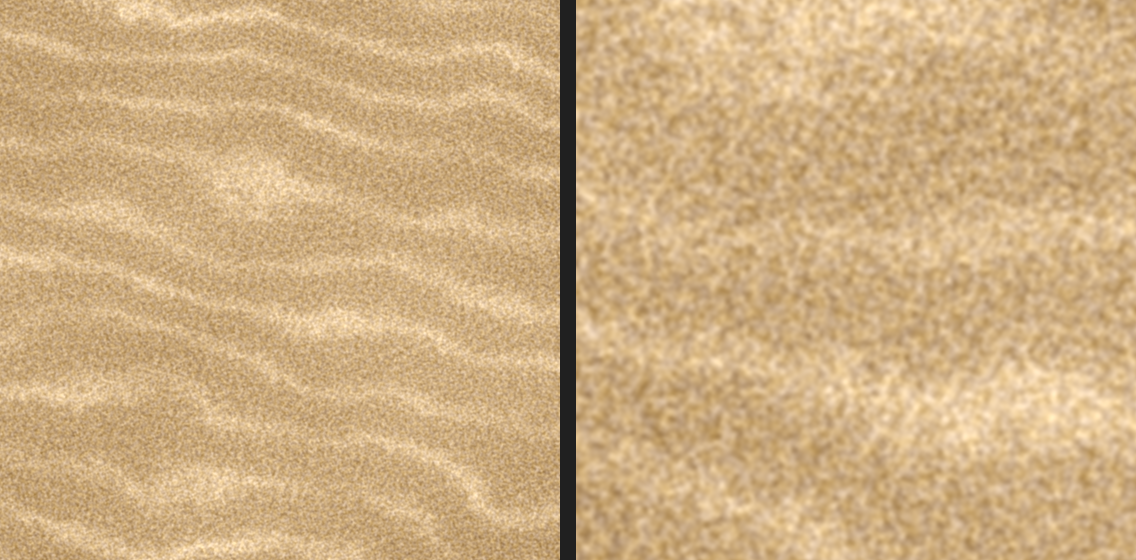
Left: the whole. Right: its middle third, enlarged.
A Shadertoy shader for this texture:

```glsl
// Wind-rippled sand: soft, broken bright crests that sag to the right, drawn
// from a warped stripe phase, under fine grain of varied lightness and warmth.

const vec3  SAND_MEAN     = vec3(0.817, 0.692, 0.517);
const vec3  TONE_TINT     = vec3(1.0, 1.08, 1.15);  // change per unit of tone
const vec3  WARMTH_TINT   = vec3(0.25, 0.0, -1.0);  // ochre against grey
const float RIPPLE_COUNT  = 9.2;
const float RIPPLE_SLOPE  = 0.22;
const float RIPPLE_DEPTH  = 0.145;
const float CREST_SHARP   = 1.15;
const float CREST_SKEW    = 0.3;
const float CREST_MEAN    = 0.31;
const float CREST_FRAY    = 0.9;
const float WARP_BROAD    = 0.11;
const float WARP_FINE     = 0.030;
const float ARCH_HEIGHT   = 0.018;
const float ARCH_COUNT    = 2.3;
const float PATCH_DEPTH   = 0.045;
const float GRAIN_FREQ    = 185.0;
const float GRAIN_DEPTH   = 0.225;
const float WARMTH_DEPTH  = 0.085;
const float VIGNETTE      = 0.06;
const float PI            = 3.1415927;

float hash(vec2 p) {
    return fract(sin(dot(p, vec2(127.1, 311.7))) * 43758.5453);
}

// Slope of a random direction at a lattice corner
float corner(vec2 cell, vec2 offset) {
    float angle = 2.0 * PI * hash(cell);
    return dot(vec2(cos(angle), sin(angle)), offset);
}

// Gradient noise, centred on zero
float noise(vec2 p) {
    vec2 cell = floor(p);
    vec2 f = fract(p);
    vec2 w = f * f * f * (f * (f * 6.0 - 15.0) + 10.0);
    vec2 e = vec2(1.0, 0.0);
    float low  = mix(corner(cell, f), corner(cell + e.xy, f - e.xy), w.x);
    float high = mix(corner(cell + e.yx, f - e.yx), corner(cell + e.xx, f - e.xx), w.x);
    return mix(low, high, w.y);
}

// Value noise, centred on zero
float speckle(vec2 p) {
    vec2 cell = floor(p);
    vec2 w = smoothstep(0.0, 1.0, fract(p));
    vec2 e = vec2(1.0, 0.0);
    float low  = mix(hash(cell), hash(cell + e.xy), w.x);
    float high = mix(hash(cell + e.yx), hash(cell + e.xx), w.x);
    return mix(low, high, w.y) - 0.5;
}

vec2 rotate(vec2 p, float angle) {
    float c = cos(angle), s = sin(angle);
    return vec2(c * p.x - s * p.y, s * p.x + c * p.y);
}

// Crest brightness, about zero on average
float ripples(vec2 uv) {
    float drift = noise(uv * vec2(1.7, 2.6) + 63.0);
    float arch = abs(sin(PI * (ARCH_COUNT * uv.x + 0.5 * uv.y + 0.7 * drift)));
    float warp = WARP_BROAD * noise(uv * vec2(2.7, 3.3) + 11.3)
               + WARP_FINE * noise(rotate(uv, 0.5) * 8.0 + 4.7)
               - ARCH_HEIGHT * arch;
    float phase = 2.0 * PI * RIPPLE_COUNT * (uv.y + RIPPLE_SLOPE * uv.x + warp);
    phase += CREST_FRAY * (noise(uv * 22.0 + 8.2) + noise(uv * 55.0 + 3.9));
    float crest = exp(CREST_SHARP * (cos(phase + CREST_SKEW * sin(phase)) - 1.0));
    float strength = 0.72 + 1.1 * noise(uv * vec2(4.0, 6.5) + 23.1);
    return crest * max(strength, 0.1) - CREST_MEAN;
}

// Three sizes of grain on turned lattices
float grain(vec2 uv) {
    float fine   = speckle(rotate(uv, 0.35) * GRAIN_FREQ * 1.45 + 19.0);
    float medium = noise(rotate(uv, 0.6) * GRAIN_FREQ);
    float coarse = noise(rotate(uv, 1.1) * GRAIN_FREQ * 0.53 + 37.0);
    return 0.5 * fine + 0.55 * medium + 0.4 * coarse;
}

void mainImage(out vec4 fragColor, in vec2 fragCoord) {
    vec2 uv = fragCoord / iResolution.y;
    vec2 centred = fragCoord / iResolution.xy - 0.5;

    // Broad light
    float tone = RIPPLE_DEPTH * ripples(uv);
    tone += PATCH_DEPTH * noise(rotate(uv, 0.3) * 2.6 + 51.0);
    tone -= VIGNETTE * (dot(centred, centred) - 0.167);

    // Grain
    tone += GRAIN_DEPTH * grain(uv);
    float warmth = WARMTH_DEPTH * noise(rotate(uv, 0.9) * GRAIN_FREQ * 0.65 + 71.0);

    vec3 color = SAND_MEAN + tone * TONE_TINT + warmth * WARMTH_TINT;
    fragColor = vec4(clamp(color, 0.0, 1.0), 1.0);
}
```
